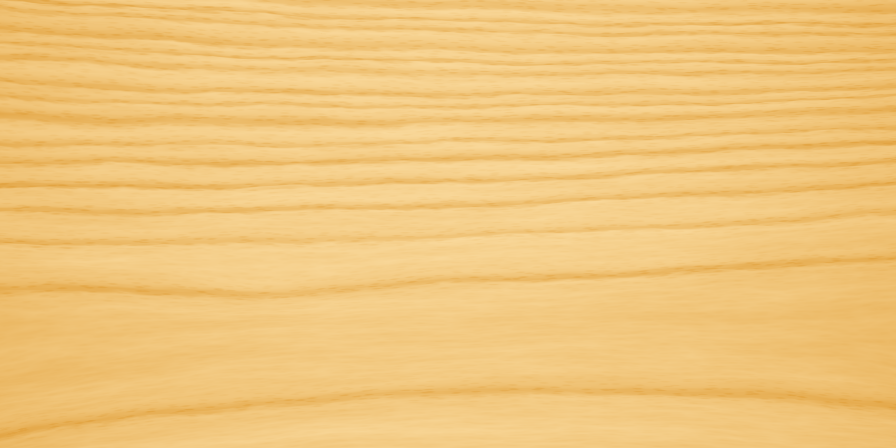
A WebGL 2 fragment shader for this texture:

```glsl
#version 300 es
precision highp float;
// Pale golden ash plank: ragged growth rings that widen downwards over fine fibres.

#define RING_COUNT 4.9      // rings per unit of log depth
#define RING_FALLOFF 7.0    // how fast the rings spread apart
#define RING_CENTER 0.45    // depth where the spreading begins
#define RING_DEPTH 0.43     // darkness of the ring lines
#define RAGGED 0.011        // raggedness of the ring edges
#define PORE_DEPTH 0.20     // darkness of the pores beside the rings
#define FIBRE_DEPTH 0.30    // contrast of the fibres
#define EDGE_SHADE 0.30     // darkening towards left and right
#define BASE_TONE 0.73
#define DARK_WOOD vec3(0.905, 0.685, 0.33)
#define LIGHT_WOOD vec3(0.992, 0.885, 0.67)

uniform vec2 u_resolution;
out vec4 fragColor;

vec2 hash2(vec2 p) {
    vec3 h = fract(p.xyx * vec3(0.1031, 0.1030, 0.0973));
    h += dot(h, h.yzx + 33.33);
    return fract((h.xx + h.yz) * h.zy);
}

// Cellular noise: distance to the nearest scattered point
float cells(vec2 p) {
    vec2 base = floor(p);
    float nearest = 4.0;
    for (int j = -1; j <= 1; j++) {
        for (int i = -1; i <= 1; i++) {
            vec2 cell = base + vec2(i, j);
            vec2 offset = cell + hash2(cell + 57.0) - p;
            nearest = min(nearest, dot(offset, offset));
        }
    }
    return sqrt(nearest);
}

// Vertical bend of the grain; u runs 0..1 across, depth 0..1 down
float grainBend(float u, float depth) {
    float t = u - 0.5;
    float slope = mix(0.06, -0.065, smoothstep(0.0, 0.45, depth));
    float curve = mix(-0.08, 0.25, smoothstep(0.6, 0.88, depth));
    vec2 sag = vec2((u - 0.3) / 0.13, (depth - 0.64) / 0.06);
    float ripple = 0.0022 * sin(u * 19.0 + depth * 23.0)
                 + 0.0012 * sin(u * 43.0 - depth * 37.0);
    return slope * t + curve * t * t + 0.02 * exp(-dot(sag, sag)) + ripple;
}

void main() {
    vec2 pos = gl_FragCoord.xy / u_resolution.y;
    float u = gl_FragCoord.x / u_resolution.x;
    float depth = 1.0 - pos.y;
    vec2 grain = vec2(pos.x, depth - grainBend(u, depth));

    // Fibres at three lengths, centred on zero
    float fine = cells(grain * vec2(15.0, 150.0) + 100.0) - 0.45;
    float medium = cells(grain * vec2(4.0, 75.0) + 200.0) - 0.45;
    float broad = cells(grain * vec2(1.3, 26.0) + 300.0) - 0.45;

    // Growth rings: phase and signed distance to the nearest line
    float ringDepth = grain.y + RAGGED * (0.55 * fine + 0.45 * medium);
    float spread = exp(-RING_FALLOFF * (ringDepth - RING_CENTER));
    float phase = 0.24 - RING_COUNT * log(1.0 + spread);
    phase += 0.2 * sin(phase * 2.3) * (1.0 - smoothstep(-8.0, -4.0, phase));
    float density = RING_COUNT * RING_FALLOFF * spread / (1.0 + spread);
    float ring = floor(phase + 0.5);
    float dist = (phase - ring) / density;

    // Soft above the line, sharper below it
    float wide = 0.008 + 0.022 * min(1.0 / density, 0.25);
    float width = mix(wide, 0.55 * wide, smoothstep(-0.003, 0.003, dist));
    float line = exp(-dist * dist / (width * width));
    float strength = 0.7 + 0.4 * hash2(vec2(ring + 80.0, 3.0)).x;
    strength *= 1.0 + 0.7 * broad + 0.5 * fine;
    float halo = exp(-abs(dist + 0.004) / 0.014);

    // Short dark pores crowd around the rings
    float pore = 1.0 - smoothstep(0.10, 0.34, cells(grain * vec2(22.0, 125.0) + 400.0));

    // Broad tone: darker sides, deeper gold in the wide lower ring
    float side = 2.0 * u - 1.0;
    float tone = BASE_TONE - EDGE_SHADE * side * side;
    tone -= 0.17 * smoothstep(0.54, 0.72, grain.y);
    tone += 0.06 * smoothstep(0.88, 0.96, grain.y);
    tone += 0.02 * sin(grain.y * 47.0 + u * 2.0) + 0.015 * sin(grain.y * 89.0 - u * 3.0);

    tone -= RING_DEPTH * strength * line + 0.06 * halo;
    tone -= PORE_DEPTH * pore * (0.15 + 0.85 * halo);
    tone += FIBRE_DEPTH * (0.35 * fine + 0.4 * medium + 0.4 * broad);

    fragColor = vec4(mix(DARK_WOOD, LIGHT_WOOD, clamp(tone, -0.2, 1.1)), 1.0);
}
```
